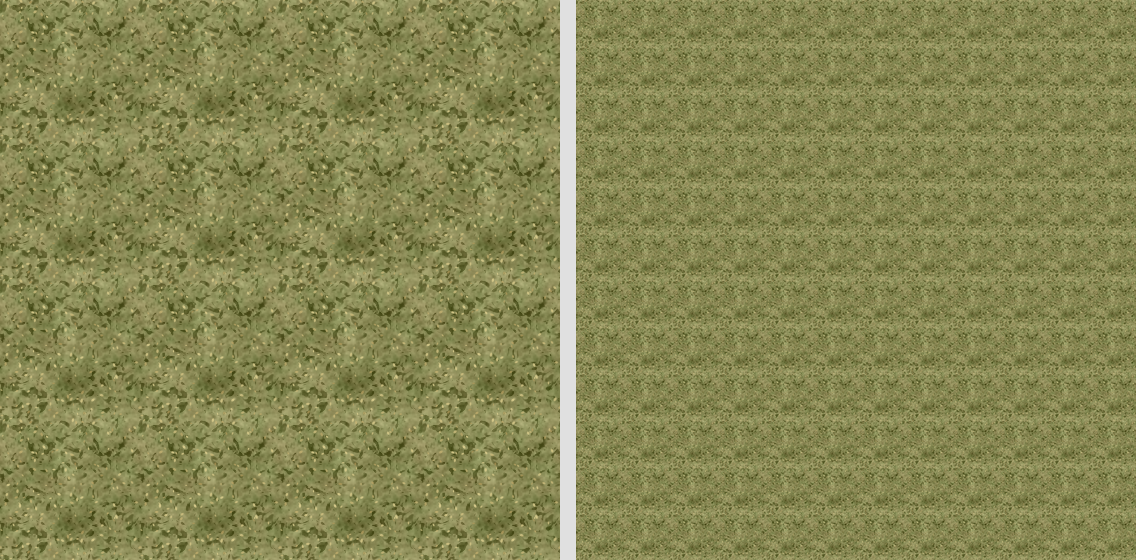
Left: one tile. Right: repeated 3 by 3.
A Shadertoy shader for this texture:

```glsl
// Mossy, weathered ground: a square patch repeated evenly over the canvas.
// Wrapping value noise gives the mottling, grain, relief and ragged pits;
// jittered cells scatter small dark grains and cream flecks on top.

#define REPEATS 4.0
#define MOTTLE 0.85
#define GRAIN 0.62
#define RELIEF 0.50
#define PIT_DEPTH 0.62
#define FLECK_CELLS 28.0
#define FLECK_CHANCE 0.22
#define FLECK_RADIUS 0.0085
#define SHADE_COLOR vec3(0.34, 0.35, 0.15)
#define MOSS_COLOR vec3(0.65, 0.65, 0.44)
#define CREAM_COLOR vec3(0.85, 0.80, 0.55)
#define TAN_COLOR vec3(0.72, 0.60, 0.34)

float hash(vec2 p, float seed) {
    return fract(sin(dot(p, vec2(127.1, 311.7)) + seed * 74.7) * 43758.5);
}

// Value noise that wraps after one patch; cells must be whole.
float noise(vec2 p, float cells, float seed) {
    p *= cells;
    vec2 i = floor(p), f = p - i;
    f = f * f * (3.0 - 2.0 * f);
    vec2 a = mod(i, cells), b = mod(i + 1.0, cells);
    return mix(mix(hash(a, seed), hash(vec2(b.x, a.y), seed), f.x),
               mix(hash(vec2(a.x, b.y), seed), hash(b, seed), f.x), f.y);
}

float fbm(vec2 p, float cells, int octaves, float seed) {
    float sum = 0.0, total = 0.0, weight = 1.0;
    for (int k = 0; k < octaves; k++) {
        sum += weight * noise(p, cells, seed + float(k));
        total += weight;
        weight *= 0.6;
        cells *= 2.0;
    }
    return sum / total;
}

// Scattered oval specks: x is coverage, y a random value per speck.
vec2 specks(vec2 p, float cells, float chance, float radius, float edge, float seed) {
    vec2 base = floor(p * cells), result = vec2(0.0);
    for (int y = -1; y <= 1; y++)
    for (int x = -1; x <= 1; x++) {
        vec2 cell = base + vec2(x, y), id = mod(cell, cells);
        vec2 jitter = vec2(hash(id, seed), hash(id, seed + 1.0));
        vec2 d = p - (cell + jitter) / cells;
        float angle = 6.2832 * hash(id, seed + 2.0);
        d = mat2(cos(angle), sin(angle), -sin(angle), cos(angle)) * d;
        float size = radius * mix(0.55, 1.3, hash(id, seed + 3.0));
        float dist = length(d * vec2(0.8, 1.3)) - size;
        float cover = 1.0 - smoothstep(-edge, edge, dist);
        cover *= step(hash(id, seed + 4.0), chance);
        if (cover > result.x) result = vec2(cover, hash(id, seed + 5.0));
    }
    return result;
}

// Soft oval area around a centre, wrapping with the patch.
float area(vec2 p, vec2 center, vec2 size) {
    vec2 d = (fract(p - center + 0.5) - 0.5) / size;
    return exp(-dot(d, d));
}

void mainImage(out vec4 fragColor, in vec2 fragCoord) {
    vec2 p = fragCoord / iResolution.xy * REPEATS;
    float edge = 0.8 * REPEATS / iResolution.y;

    // Bend the coordinates so that blotches become ragged.
    vec2 warp = vec2(fbm(p, 9.0, 2, 11.0), fbm(p, 9.0, 2, 15.0)) - 0.5;
    vec2 q = p + 0.07 * warp;

    // Broad tone: worn dark hollow, pale bank, cloudy mottling.
    float hollow = area(q, vec2(0.66, 0.27), vec2(0.27, 0.14));
    float bank = area(q, vec2(0.30, 0.04), vec2(0.32, 0.13));
    float tone = 0.70 + MOTTLE * (fbm(q, 4.0, 4, 21.0) - 0.5);
    tone += 0.10 * bank - 0.20 * hollow;

    // Fine grain and relief lit from the upper left.
    tone += GRAIN * (fbm(p, 40.0, 2, 31.0) - 0.5);
    vec2 toLight = vec2(-0.008, 0.010);
    tone += RELIEF * (fbm(q, 22.0, 2, 41.0) - fbm(q + toLight, 22.0, 2, 41.0));

    // Ragged pits gather in clusters, with small grains between them.
    float cluster = fbm(q, 5.0, 2, 51.0) - 0.5 + 0.25 * area(p, vec2(0.5, 0.72), vec2(0.6, 0.2));
    float pit = smoothstep(0.62, 0.78, fbm(q, 30.0, 2, 61.0) + 0.28 * cluster);
    float grains = specks(q, 32.0, 0.28, 0.007, edge, 71.0).x;
    tone -= PIT_DEPTH * max(pit, 0.75 * grains);

    vec3 color = mix(SHADE_COLOR, MOSS_COLOR, clamp(tone, -0.25, 1.2));

    // Slight drift between green and dry brown.
    color += vec3(0.06, -0.01, 0.02) * (fbm(p, 14.0, 2, 81.0) - 0.5);

    // Cream and tan flecks.
    vec2 fleck = specks(p, FLECK_CELLS, FLECK_CHANCE, FLECK_RADIUS, edge, 91.0);
    vec3 fleckColor = mix(CREAM_COLOR, TAN_COLOR, fleck.y * fleck.y);
    color = mix(color, fleckColor, fleck.x * mix(0.95, 0.6, fleck.y));

    fragColor = vec4(color, 1.0);
}
```
